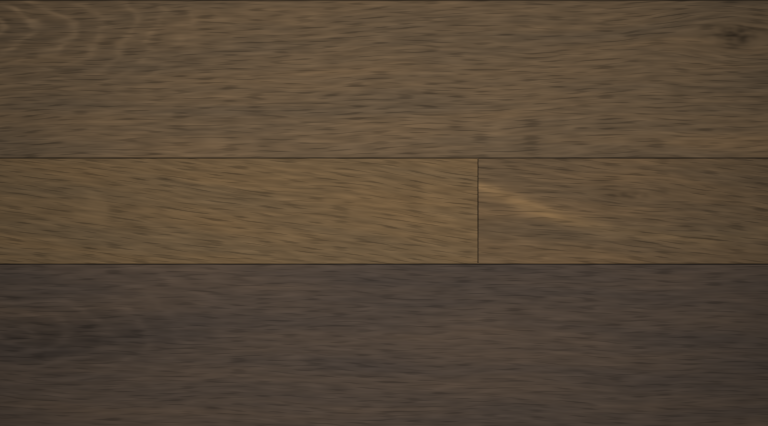
Reproduce this texture procedurally as a WebGL 1 fragment shader.

```glsl
precision highp float;
// Dark oak floor: three rows of wide planks, the middle row split by one butt joint.
// Stretched gradient noise makes fibres and pores; elliptical rings make the figure,
// and grain bends around small knots. One unit is the canvas height.
uniform vec2 u_resolution;

const float LOWER_SEAM = 0.380;
const float UPPER_SEAM = 0.629;
const float JOINT_X = 1.122;
const float SEAM_HALF_WIDTH = 0.0015;
const float SEAM_DARKNESS = 0.50;
const vec3 BOTTOM_OAK = vec3(0.294, 0.250, 0.215);
const vec3 LEFT_OAK = vec3(0.402, 0.326, 0.232);
const vec3 RIGHT_OAK = vec3(0.378, 0.307, 0.226);
const vec3 TOP_OAK = vec3(0.388, 0.319, 0.240);
const vec3 SAPWOOD = vec3(0.10, 0.076, 0.040);
const vec2 TOP_KNOT = vec2(1.728, 0.918);
const vec2 RIGHT_KNOT = vec2(1.484, 0.542);
const vec2 TOP_FIGURE = vec2(-0.08, 0.935);
const vec2 BOTTOM_FIGURE = vec2(0.04, 0.215);
const float FIBRE_CONTRAST = 0.15;
const float PORE_CONTRAST = 0.15;
const float BROAD_CONTRAST = 0.12;
const float VIGNETTE = 0.21;

vec2 gradient(vec2 cell) {
  vec3 q = fract(cell.xyx * vec3(0.1031, 0.1030, 0.0973));
  q += dot(q, q.yzx + 33.33);
  float angle = 6.2832 * fract((q.x + q.y) * q.z);
  return vec2(cos(angle), sin(angle));
}

float gradientNoise(vec2 p) {
  vec2 i = floor(p), f = fract(p);
  vec2 w = f * f * f * (f * (f * 6.0 - 15.0) + 10.0);
  float a = dot(gradient(i), f);
  float b = dot(gradient(i + vec2(1.0, 0.0)), f - vec2(1.0, 0.0));
  float c = dot(gradient(i + vec2(0.0, 1.0)), f - vec2(0.0, 1.0));
  float d = dot(gradient(i + 1.0), f - 1.0);
  return mix(mix(a, b, w.x), mix(c, d, w.x), w.y);
}

float fbm(vec2 p) {
  float sum = 0.0, amplitude = 1.0;
  for (int i = 0; i < 4; i++) {
    sum += amplitude * gradientNoise(p);
    p = p * 2.03 + 17.3;
    amplitude *= 0.55;
  }
  return sum;
}

// Soft elliptical spot, 1 at its centre
float spot(vec2 p, vec2 centre, vec2 size) {
  vec2 d = (p - centre) / size;
  return exp(-dot(d, d));
}

// Narrow pale growth rings, broken and fading away from their centre
float figureRings(vec2 p, vec2 centre, float spacing, vec2 reach) {
  vec2 d = (p - centre) * vec2(1.0, 2.7);
  float radius = length(d) + 0.055 * fbm(p * vec2(4.0, 11.0));
  float ring = pow(0.5 + 0.5 * sin(6.2832 * radius / spacing), 2.5) - 0.3;
  float broken = 0.7 + gradientNoise(p * vec2(14.0, 50.0));
  return ring * broken * spot(p, centre, reach);
}

// Antialiased line from the distance to its axis
float line(float distance, float pixel) {
  return 1.0 - smoothstep(-0.8, 0.8, (abs(distance) - SEAM_HALF_WIDTH) / pixel);
}

void main() {
  vec2 p = gl_FragCoord.xy / u_resolution.y;
  float pixel = 1.0 / u_resolution.y;

  // Which plank this point lies on
  float isBottom = 1.0 - step(LOWER_SEAM, p.y);
  float isTop = step(UPPER_SEAM, p.y);
  float isMiddle = 1.0 - isBottom - isTop;
  float isRight = isMiddle * step(JOINT_X, p.x);
  float isLeft = isMiddle - isRight;
  vec3 wood = BOTTOM_OAK * isBottom + TOP_OAK * isTop + LEFT_OAK * isLeft + RIGHT_OAK * isRight;
  float seed = 11.0 * isTop + 23.0 * isLeft + 37.0 * isRight;

  // Grain direction, waviness and bending around the knots
  float slope = 0.12 * isLeft + 0.09 * isRight - 0.02 * isTop + 0.02 * isBottom;
  float topBend = isTop * spot(p, TOP_KNOT, vec2(0.13, 0.06));
  float rightBend = isRight * spot(p, RIGHT_KNOT, vec2(0.10, 0.03));
  float v = p.y + slope * p.x + 0.012 * gradientNoise(p * vec2(3.0, 5.0) + seed);
  v -= 0.65 * (topBend * (p.y - TOP_KNOT.y) + rightBend * (p.y - RIGHT_KNOT.y));
  vec2 grain = vec2(p.x, v);

  // Broad streaks, two layers of fine fibres and short dark pores
  float broad = fbm(grain * vec2(1.4, 13.0) + seed);
  float fibre = gradientNoise(grain * vec2(11.0, 105.0) + seed * 1.7);
  fibre += 0.7 * gradientNoise(grain * vec2(21.0, 170.0) + seed * 3.1);
  float pores = smoothstep(0.05, 0.50, gradientNoise(grain * vec2(17.0, 185.0) + seed * 2.3));
  float shade = 1.02 + BROAD_CONTRAST * broad * (1.0 - 0.5 * isLeft);
  shade += (FIBRE_CONTRAST * fibre - PORE_CONTRAST * pores) * (1.0 - 0.15 * isBottom);

  // Ring figure at the left ends of the outer planks
  shade += 0.27 * isTop * figureRings(p, TOP_FIGURE, 0.075, vec2(0.48, 0.13));
  shade += 0.15 * isBottom * figureRings(p, BOTTOM_FIGURE, 0.095, vec2(0.44, 0.15));
  shade -= 0.13 * isBottom * spot(p, vec2(0.16, 0.215), vec2(0.22, 0.055));

  // Knots with cracked dark cores
  float crack = 0.75 + gradientNoise(p * vec2(45.0, 110.0));
  shade -= 0.45 * crack * isTop * spot(p, TOP_KNOT, vec2(0.042, 0.020));
  shade -= 0.32 * crack * isRight * spot(p, RIGHT_KNOT, vec2(0.045, 0.007));

  // Pale sapwood band curving across the short plank
  float along = p.x - 1.64;
  float bandY = 0.442 + 0.46 * along * along + 0.012 * gradientNoise(p * 8.0);
  float offset = (p.y - bandY) / 0.017;
  wood += SAPWOOD * isRight * exp(-offset * offset) * (0.7 + 0.4 * broad);
  vec3 color = wood * shade * (1.0 + vec3(0.03, 0.0, -0.05) * broad);

  // Seams, with uneven depth along their length
  float seam = max(line(p.y - LOWER_SEAM, pixel), line(p.y - UPPER_SEAM, pixel));
  seam = max(seam, 0.85 * isMiddle * line(p.x - JOINT_X, pixel));
  seam = max(seam, 0.8 * line(p.y - 0.999, pixel));
  color *= 1.0 - SEAM_DARKNESS * seam * (0.95 + 0.4 * gradientNoise(p * 9.0));

  // Light falls off toward the sides and the corners
  vec2 side = 2.0 * gl_FragCoord.xy / u_resolution - 1.0;
  color *= 1.05 - VIGNETTE * side.x * side.x - 0.08 * side.y * side.y;
  gl_FragColor = vec4(clamp(color, 0.0, 1.0), 1.0);
}
```
